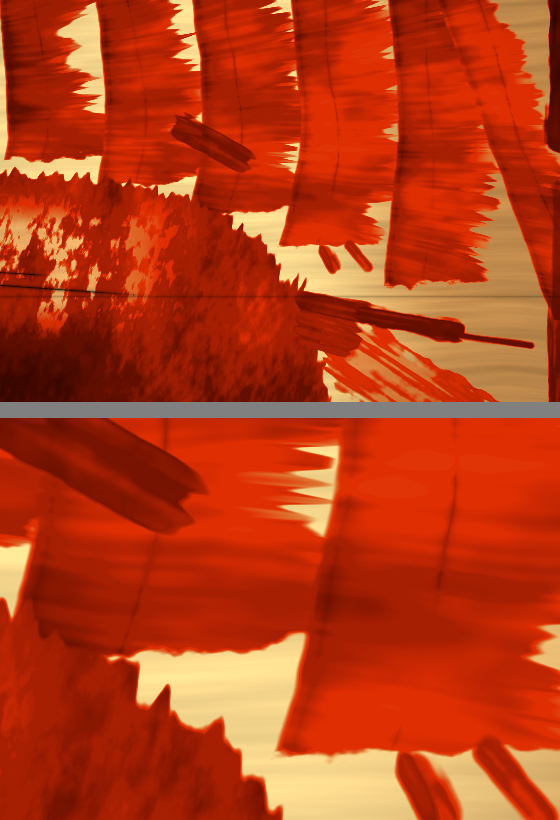
Top: the whole. Bottom: its middle third, enlarged.
Reproduce this texture procedurally as a WebGL 1 fragment shader.

```glsl
precision highp float;
// Backlit red paint on pale wood: a row of bristly brush strips above a dark
// rounded mass, with a few loose strokes. Every mark adds to a paint thickness,
// and a colour ramp turns that thickness into glowing or opaque red.
uniform vec2 u_resolution;

const vec3 CREAM = vec3(1.0, 0.87, 0.57);
const vec3 TAN = vec3(0.78, 0.56, 0.31);
const vec3 ORANGE = vec3(0.87, 0.44, 0.18);
const vec3 BRIGHT_RED = vec3(0.88, 0.18, 0.01);
const vec3 DEEP_RED = vec3(0.65, 0.12, 0.01);
const vec3 DARK_RED = vec3(0.41, 0.06, 0.0);
const vec3 UMBER = vec3(0.2, 0.02, 0.0);
const float SOFT = 0.004;

float hash(vec2 p) {
  vec3 q = fract(vec3(p.xyx) * 0.1031);
  q += dot(q, q.yzx + 33.33);
  return fract((q.x + q.y) * q.z);
}

float noise(vec2 p) {
  vec2 i = floor(p), f = fract(p);
  f = f * f * (3.0 - 2.0 * f);
  vec2 e = vec2(0.0, 1.0);
  return mix(mix(hash(i), hash(i + e.yx), f.x),
             mix(hash(i + e.xy), hash(i + e.yy), f.x), f.y);
}

float fbm(vec2 p) {
  float sum = 0.0, amp = 0.53;
  for (int i = 0; i < 4; i++) {
    sum += amp * noise(p);
    p = p * 2.03 + 17.3;
    amp *= 0.5;
  }
  return sum;
}

// Unsmoothed 1D noise, whose peaks make pointed bristle tips.
float spikes(float y, float seed) {
  float i = floor(y);
  return mix(hash(vec2(i, seed)), hash(vec2(i + 1.0, seed)), y - i);
}

float inside(float d) { return 1.0 - smoothstep(-SOFT, SOFT, d); }
float ridge(float x, float width) { return exp(-abs(x) / width); }
float ramp(float t, float a, float b) { return clamp((t - a) / (b - a), 0.0, 1.0); }

// Marks are (coverage, thickness) pairs laid over the paint so far.
float lay(float paint, vec2 mark) { return mix(paint, mark.y, mark.x); }

// Upright strip: clean left edge, bristles fanning out to a ragged right edge.
vec2 strip(vec2 p, float left, float reach, float rag, float bottom, float seed) {
  float x = p.x - left + 0.012 * (fbm(vec2(p.y * 14.0, seed)) - 0.5);
  float b = p.y - (p.y - 0.66) * 0.7 * x + 0.01 * noise(p * 9.0);
  float hair = noise(vec2(x * 9.0 + seed, b * 170.0));
  float streak = 0.6 * noise(vec2(x * 5.0 + seed, b * 75.0)) + 0.4 * hair;
  float tips = 0.62 * spikes(b * 19.0, seed) + 0.33 * spikes(b * 51.0, seed + 5.0) + 0.3 * hair;
  float tip = (x - reach - rag * tips) * 0.5;
  float foot = bottom + 0.07 * x + 0.04 * (fbm(vec2(p.x * 24.0, p.y * 40.0)) - 0.5) - p.y;
  float thick = 0.62 + 0.26 * (streak - 0.5) + 0.75 * (fbm(p * vec2(5.0, 8.0) + seed) - 0.5);
  float scratch = ridge(x - 0.09 - 0.012 * sin(p.y * 9.0 + seed), 0.003);
  thick += 0.17 * ridge(x - 0.012, 0.016) + 0.2 * scratch * noise(vec2(p.y * 20.0, seed));
  float dry = smoothstep(0.55, 0.75, streak) * smoothstep(-0.045, 0.0, tip);
  return vec2(inside(max(max(-x, tip), foot)) * (1.0 - 0.75 * dry), max(thick, 0.4));
}

// Loose stroke from a to b; dryness opens gaps along its direction.
vec2 stroke(vec2 p, vec2 a, vec2 b, float radius, float dryness, float thick) {
  vec2 ab = b - a, dir = normalize(ab), q = p - a;
  float along = dot(q, dir), across = dot(q, vec2(-dir.y, dir.x));
  float d = length(q - dir * clamp(along, 0.0, length(ab))) - radius;
  float hair = noise(vec2(along * 9.0, across * 110.0) + a * 31.0);
  float rough = fbm(p * 22.0);
  d += radius * 0.9 * (0.6 * hair + 0.5 * rough - 0.5);
  float gaps = dryness * smoothstep(0.42, 0.68, 0.5 * hair + 0.5 * rough);
  return vec2(inside(d) * (1.0 - gaps), thick + 0.25 * (hair - 0.5) + 0.3 * (rough - 0.5));
}

// Rounded mass with a brushed rim, mottled inside by upright dry patches.
vec2 mass(vec2 p) {
  vec2 q = (p - vec2(0.08, 0.095 - 0.04 * p.x)) / vec2(0.69, 0.455);
  vec2 q2 = q * q;
  float rim = 0.1 * fbm(p * vec2(26.0, 12.0)) + 0.07 * noise(vec2(p.x * 95.0 - p.y * 30.0, p.y * 14.0));
  float d = (pow(dot(pow(q2, vec2(1.2)), vec2(1.0)), 0.417) - 0.95 - rim) * 0.46;
  float patches = fbm(vec2(p.x * 15.0 - p.y * 4.0, p.y * 4.0) + 4.0);
  float grit = fbm(vec2(p.x * 75.0 - p.y * 20.0, p.y * 38.0));
  float zone = smoothstep(0.6, 0.2, p.x) * smoothstep(0.12, 0.26, p.y) * smoothstep(0.55, 0.43, p.y);
  float dry = smoothstep(0.53, 0.65, 0.5 * patches + 0.5 * grit + 0.09 * zone - 0.03) * zone;
  float thick = 0.77 + 0.5 * (fbm(p * vec2(11.0, 5.0) + 2.0) - 0.5) + 0.3 * (grit - 0.5);
  thick += 0.22 * smoothstep(0.24, 0.1, p.y) * smoothstep(0.42, 0.05, p.x) - 0.09 * zone;
  return vec2(inside(d), max(thick, 0.48) * (1.0 - 0.9 * dry));
}

vec3 woodColor(vec2 p) {
  float grain = fbm(vec2(p.x * 3.0, p.y * 55.0 + 2.0 * noise(p * 4.0)));
  return mix(CREAM, TAN, smoothstep(0.7, 1.15, p.x)) * (0.86 + 0.26 * grain);
}

vec3 paintColor(float t, vec3 wood) {
  vec3 c = mix(wood, ORANGE, ramp(t, 0.0, 0.2));
  c = mix(c, BRIGHT_RED, ramp(t, 0.2, 0.42));
  c = mix(c, DEEP_RED, ramp(t, 0.52, 0.7));
  c = mix(c, DARK_RED, ramp(t, 0.76, 0.95));
  return mix(c, UMBER, ramp(t, 1.02, 1.45));
}

void main() {
  vec2 p = gl_FragCoord.xy / u_resolution.y;
  float paint = 0.0;
  // Row of strips, each one lower than the last, then a slanted one.
  for (int i = 0; i < 5; i++) {
    float k = float(i);
    float left = 0.005 + 0.242 * k + 0.015 * sin(p.y * 7.0 - 3.4) - 0.3 * pow(max(0.7 - p.y, 0.0), 2.0) * step(k, 3.5);
    paint = lay(paint, strip(p, left, 0.115 + 0.13 * (0.8 - p.y), 0.19, 0.6 - 0.055 * k - 0.006 * k * k, k * 7.0 + 1.0));
  }
  paint = lay(paint, strip(p, 1.09 + 0.36 * (1.0 - p.y), 0.08, 0.1, 0.2, 43.0));
  paint = lay(paint, mass(p));

  // Loose strokes: smear, dry sweeps, handle and tail, dabs, right border.
  paint = lay(paint, stroke(p, vec2(0.46, 0.68), vec2(0.59, 0.61), 0.035, 0.2, 0.93));
  paint = lay(paint, stroke(p, vec2(0.9, 0.1), vec2(1.2, -0.1), 0.1, 0.8, 0.56));
  paint = lay(paint, stroke(p, vec2(0.78, 0.19), vec2(0.85, 0.17), 0.05, 0.3, 0.82));
  paint = lay(paint, stroke(p, vec2(0.76, 0.25), vec2(0.9, 0.22), 0.026, 0.1, 0.92));
  paint = lay(paint, stroke(p, vec2(0.91, 0.215), vec2(1.13, 0.178), 0.027, 0.0, 0.98));
  paint = lay(paint, stroke(p, vec2(1.15, 0.165), vec2(1.32, 0.14), 0.008, 0.0, 0.95));
  paint = lay(paint, stroke(p, vec2(0.81, 0.375), vec2(0.83, 0.335), 0.016, 0.4, 0.85));
  paint = lay(paint, stroke(p, vec2(0.87, 0.39), vec2(0.915, 0.335), 0.012, 0.8, 0.75));
  paint = lay(paint, stroke(p, vec2(1.4, 1.0), vec2(1.39, 0.65), 0.035, 0.0, 1.1));
  paint = lay(paint, stroke(p, vec2(1.4, 0.53), vec2(1.39, 0.0), 0.03, 0.3, 0.85));

  // Edge falloff, plank seam and cracks.
  float falloff = smoothstep(0.35, 0.78, length(gl_FragCoord.xy / u_resolution - vec2(0.52, 0.56)));
  vec3 color = paintColor(paint * (1.0 + 0.2 * falloff), woodColor(p));
  float seam = 0.25 * ridge(p.y - 0.262, 0.003);
  float crack = ridge(p.y - 0.29 + 0.07 * p.x, 0.003) * smoothstep(0.4, 0.2, p.x)
              + ridge(p.y - 0.322 + 0.06 * p.x, 0.002) * smoothstep(0.13, 0.08, p.x);
  color *= (1.0 - seam) * (1.0 - 0.8 * min(crack, 1.0)) * (1.0 - 0.1 * falloff);
  gl_FragColor = vec4(color, 1.0);
}
```
